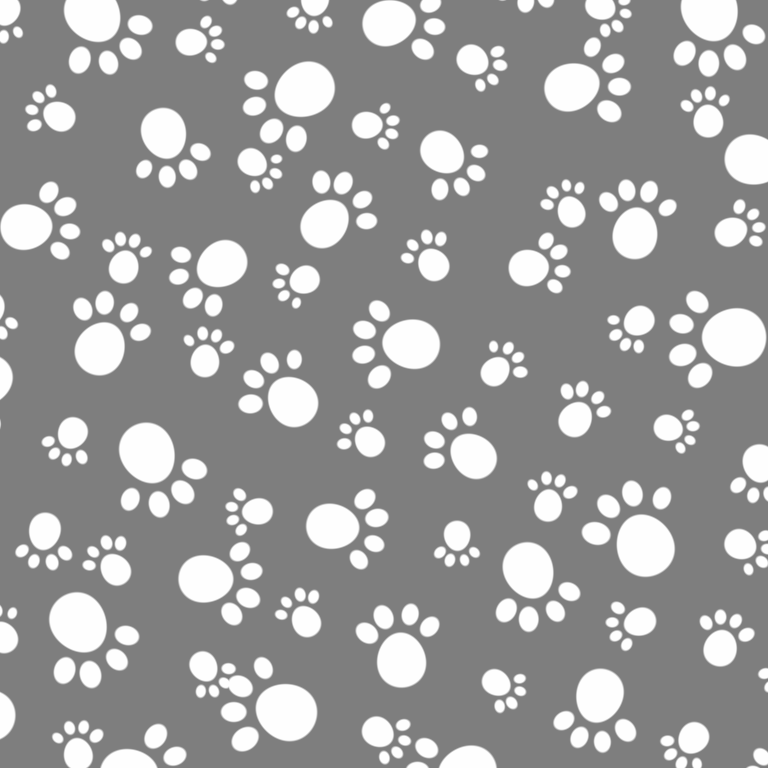
Write a WebGL 1 fragment shader that draws this pattern.

```glsl
precision highp float;
// Scattered white paw prints of mixed sizes and headings on flat grey.

uniform vec2 u_resolution;

const vec3 GROUND = vec3(0.494);
const vec3 PRINT = vec3(0.995);

const float CELL = 0.127;                      // grid spacing, canvas units
const float GRID_TURN = 0.33;                  // grid angle, hides the rows
const vec2 SMALL_PAD = vec2(0.150, 0.172);     // pad radius range, in cells
const vec2 LARGE_PAD = vec2(0.185, 0.330);
const float EDGE = 0.0015;                     // edge softness, canvas units

// Paw proportions, relative to the pad radius
const vec2 PAD_RADII = vec2(0.87, 1.0);
const float PAD_TAPER = 0.09;                  // narrows the pad towards the toes
const vec2 TOE_RADII = vec2(0.32, 0.41);
const float TOE_REACH = 1.70;
const float TOE_SPREAD = 0.54;                 // angle between toes
const float PAW_MIDDLE = 0.48;                 // pad centre to paw centre

const float TAU = 6.2831853;

vec3 hash3(vec2 p) {
  vec3 q = fract(vec3(p.xyx) * vec3(0.1031, 0.1030, 0.0973));
  q += dot(q, q.yxz + 33.33);
  return fract((q.xxy + q.yzz) * q.zyx);
}

mat2 rotation(float a) {
  float c = cos(a), s = sin(a);
  return mat2(c, s, -s, c);
}

// Approximate signed distance, well behaved at the centre
float ellipse(vec2 p, vec2 radii) {
  return (length(p / radii) - 1.0) * min(radii.x, radii.y);
}

// Paw with its pad at the origin and its toes towards +y
float paw(vec2 p, float lean, vec3 vary) {
  vec2 q = vec2(p.x * (1.0 + PAD_TAPER * p.y), p.y);
  float d = ellipse(q, PAD_RADII * vec2(1.0 + 0.08 * (vary.x - 0.5), 1.0));
  for (int i = 0; i < 4; i++) {
    float slot = float(i) - 1.5;
    float wobble = fract(vary.y * 7.0 + float(i) * 0.618) - 0.5;
    float angle = slot * TOE_SPREAD + lean + 0.07 * wobble;
    vec2 toe = rotation(angle) * p;
    toe.y -= TOE_REACH - 0.05 * slot * slot;
    float size = 1.0 + 0.04 * slot + 0.14 * wobble;
    d = min(d, ellipse(toe, TOE_RADII * size));
  }
  return d;
}

// Distance, in cells, to the print that belongs to one grid cell
float cellPaw(vec2 g, vec2 id) {
  vec3 place = hash3(id + 71.0);
  vec3 shape = hash3(id + 137.0);
  vec3 vary = hash3(id + 211.0);

  // Small and large prints alternate, so neighbours keep apart
  float isLarge = mod(id.x + id.y, 2.0);
  vec2 range = mix(SMALL_PAD, LARGE_PAD, isLarge);
  float radius = mix(range.x, range.y, shape.x);
  float jitter = 0.34 - 0.75 * radius;

  vec2 centre = id + 0.5 + (place.xy * 2.0 - 1.0) * jitter;
  vec2 p = rotation(place.z * TAU) * (g - centre) / radius;
  p.y += PAW_MIDDLE;
  p.x *= shape.y < 0.5 ? -1.0 : 1.0;
  return paw(p, 0.14 * shape.z, vary) * radius;
}

void main() {
  vec2 uv = gl_FragCoord.xy / min(u_resolution.x, u_resolution.y);
  vec2 g = rotation(GRID_TURN) * uv / CELL + 20.0;
  vec2 home = floor(g);

  float d = 10.0;
  for (int y = -1; y <= 1; y++) {
    for (int x = -1; x <= 1; x++) {
      d = min(d, cellPaw(g, home + vec2(float(x), float(y))));
    }
  }

  float coverage = 1.0 - smoothstep(-EDGE, EDGE, d * CELL);
  gl_FragColor = vec4(mix(GROUND, PRINT, coverage), 1.0);
}
```
